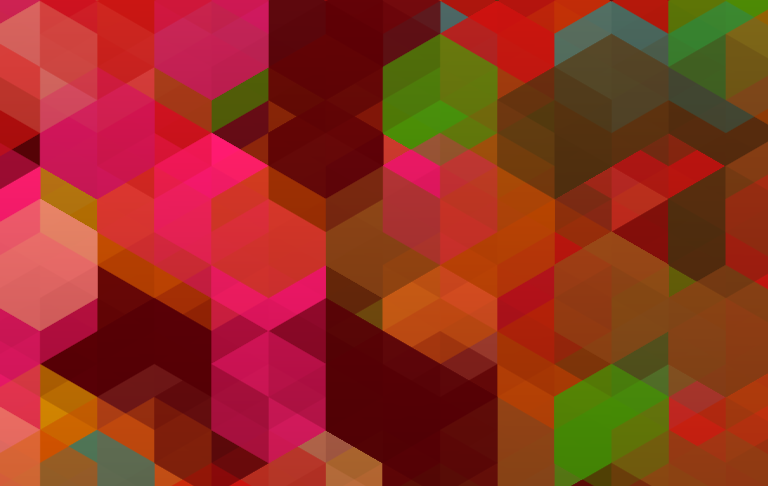
A Shadertoy shader for this background:

```glsl
// Mosaic of translucent pointy-top hexagons on a half-step triangular lattice.
// Every lattice point owns one hexagon; the few that overlap a pixel are mixed
// by skewed random weights, so bold hexagons show through with faint facets.

const vec2 CELL = vec2(0.1176, 0.0679);    // column width, half a hexagon side
const vec2 ORIGIN = vec2(0.0823, 0.0473);  // lattice offset, in canvas heights
const vec2 GRID = vec2(13.4, 14.7);        // cells across and down

const vec3 SCARLET = vec3(0.80, 0.07, 0.06);
const vec3 ORANGE  = vec3(0.78, 0.29, 0.00);
const vec3 MAROON  = vec3(0.36, 0.00, 0.02);
const vec3 SALMON  = vec3(0.84, 0.47, 0.38);
const vec3 PINK    = vec3(0.92, 0.09, 0.40);
const vec3 BROWN   = vec3(0.54, 0.26, 0.08);
const vec3 UMBER   = vec3(0.34, 0.20, 0.06);
const vec3 TEAL    = vec3(0.10, 0.52, 0.52);
const vec3 GREEN   = vec3(0.27, 0.56, 0.02);
const vec3 AMBER   = vec3(0.78, 0.52, 0.00);
const vec3 SLATE   = vec3(0.38, 0.42, 0.48);

float hash(vec2 p, float seed) {
    vec3 q = fract(vec3(p.xyx + seed * 17.3) * vec3(0.1031, 0.1030, 0.0973));
    q += dot(q, q.yzx + 33.33);
    return fract((q.x + q.y) * q.z);
}

float gradientDot(vec2 corner, vec2 offset, float seed) {
    float angle = 6.2832 * hash(corner, seed);
    return dot(vec2(cos(angle), sin(angle)), offset);
}

// Gradient noise, roughly -0.7 to 0.7
float gradientNoise(vec2 p, float seed) {
    vec2 i = floor(p), f = p - i;
    vec2 u = f * f * f * (f * (f * 6.0 - 15.0) + 10.0);
    vec2 e = vec2(1.0, 0.0);
    float low = mix(gradientDot(i, f, seed), gradientDot(i + e, f - e, seed), u.x);
    float high = mix(gradientDot(i + e.yx, f - e.yx, seed),
                     gradientDot(i + 1.0, f - 1.0, seed), u.x);
    return mix(low, high, u.y);
}

// Soft round region of influence
float glow(vec2 p, vec2 center, float radius) {
    vec2 d = (p - center) / radius;
    return exp(-dot(d, d));
}

vec3 pick(vec3 a, vec3 b, vec3 c, vec3 d, float t) {
    return t < 0.5 ? (t < 0.25 ? a : b) : (t < 0.75 ? c : d);
}

// Colour of one hexagon: regional families, then rare cool accents
vec3 hexColor(vec2 id) {
    vec2 p = id / GRID;
    float drift = gradientNoise(id * 0.27, 2.0);
    float t = fract(hash(id, 1.0) + 0.5 * drift);
    vec3 rosy = pick(SALMON, PINK, SCARLET, ORANGE, t);
    vec3 earthy = pick(BROWN, ORANGE, UMBER, SCARLET, t);
    float east = smoothstep(0.15, 0.75, p.x + 0.25 * drift);
    vec3 color = hash(id, 3.0) < east ? earthy : rosy;

    float dark = glow(p, vec2(0.40, 0.80), 0.14) + glow(p, vec2(0.46, 0.12), 0.16)
               + glow(p, vec2(0.12, 0.25), 0.15) + glow(p, vec2(0.75, 0.82), 0.13);
    float pink = glow(p, vec2(0.47, 0.55), 0.13) + glow(p, vec2(0.17, 0.80), 0.13);
    float choice = hash(id, 4.0);
    if (choice < 0.08 + 0.9 * dark) color = MAROON;
    else if (choice > 1.0 - 0.75 * pink) color = PINK;

    if (hash(id, 5.0) < 0.15) color = pick(TEAL, GREEN, AMBER, SLATE, hash(id, 6.0));
    return color * mix(0.88, 1.08, hash(id, 7.0));
}

// Signed distance in canvas heights; d is the offset in cells
float hexDistance(vec2 d) {
    d = abs(d);
    return max((d.x - 1.0) * CELL.x, (d.x + d.y - 2.0) / length(1.0 / CELL));
}

void mainImage(out vec4 fragColor, in vec2 fragCoord) {
    vec2 q = (fragCoord / iResolution.y - ORIGIN) / CELL;
    vec2 base = floor(q);
    vec3 sum = vec3(0.0);
    float total = 0.0;

    // Blend all hexagons that reach this pixel
    for (int i = -1; i <= 2; i++) {
        for (int j = -2; j <= 3; j++) {
            vec2 id = base + vec2(i, j);
            vec2 d = q - id;
            float cover = clamp(0.5 - hexDistance(d) * iResolution.y / 1.3, 0.0, 1.0);
            float weight = cover * exp(8.0 * hash(id, 8.0));
            sum += weight * hexColor(id) * (1.0 + 0.025 * d.y);
            total += weight;
        }
    }
    fragColor = vec4(sum / max(total, 0.0001), 1.0);
}
```
